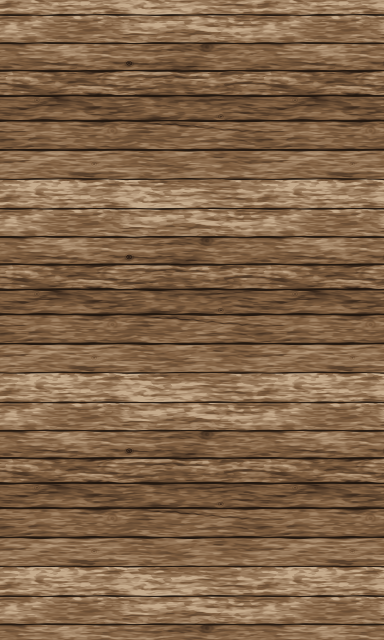
A Shadertoy shader for this texture:

```glsl
#define TILE_HEIGHT 0.3027
#define TILE_ASPECT 1.333
#define TILE_TOP 0.0234
#define GRAIN_DEPTH 0.13
#define FIBRE_DEPTH 0.20
#define STAIN_DEPTH 0.10
#define WEAR_DEPTH 0.17
#define EDGE_SHADE 0.10
#define GAP_COLOR vec3(0.11, 0.075, 0.05)
#define DARK_WOOD vec3(0.19, 0.13, 0.09)
#define MID_WOOD vec3(0.50, 0.37, 0.25)
#define PALE_WOOD vec3(0.71, 0.60, 0.48)

const float TAU = 6.28319;
const int PLANKS = 7;
const int KNOTS = 7;

// Per plank, from the top of a tile: upper edge, brightness, wear, gap half width
const float EDGE[8] = float[8](0.0, 0.146, 0.288, 0.417, 0.546, 0.697, 0.847, 1.0);
const float TONE[7] = float[7](0.58, 0.54, 0.47, 0.45, 0.49, 0.545, 0.58);
const float WEAR[7] = float[7](0.8, 0.3, 0.75, 0.15, 0.10, 0.15, 1.0);
const float GAP[7] = float[7](0.0035, 0.004, 0.0045, 0.005, 0.005, 0.005, 0.003);

// Knots: position, radius, darkness
const vec4 KNOT[7] = vec4[7](
    vec4(0.58, 0.598, 0.022, 0.07), vec4(0.667, 0.249, 0.012, 0.32),
    vec4(0.486, 0.770, 0.012, 0.10), vec4(1.14, 0.525, 0.012, 0.13),
    vec4(1.07, 0.165, 0.026, 0.06), vec4(0.19, 0.440, 0.012, 0.10),
    vec4(0.75, 0.955, 0.022, -0.06));

vec3 hash3(vec2 cell) {
    vec3 q = fract(cell.xyx * vec3(0.1031, 0.1030, 0.0973));
    q += dot(q, q.yxz + 33.33);
    return fract((q.xxy + q.yzz) * q.zyx);
}

// Smooth cellular noise that wraps over the unit square
float cellNoise(vec2 uv, vec2 cells) {
    vec2 p = uv * cells, id = floor(p), f = p - id;
    float sum = 0.0, total = 0.0;
    for (int y = -1; y <= 1; y++)
    for (int x = -1; x <= 1; x++) {
        vec2 o = vec2(x, y);
        vec3 h = hash3(mod(id + o, cells) + cells.yx);
        vec2 d = o + h.xy - f;
        float weight = exp(-5.0 * dot(d, d));
        sum += weight * h.z;
        total += weight;
    }
    return sum / total;
}

vec3 woodColor(float tone) {
    vec3 c = mix(DARK_WOOD, MID_WOOD, clamp((tone - 0.19) / 0.31, 0.0, 1.0));
    return mix(c, PALE_WOOD, clamp((tone - 0.5) / 0.22, 0.0, 1.3));
}

void mainImage(out vec4 fragColor, in vec2 fragCoord) {
    vec2 p = vec2(fragCoord.x, iResolution.y - fragCoord.y) / iResolution.y;
    p = (p - vec2(0.0, TILE_TOP)) / TILE_HEIGHT;
    float px = 1.0 / (iResolution.y * TILE_HEIGHT);
    vec2 tile = vec2(mod(p.x, TILE_ASPECT), fract(p.y));
    float turn = TAU * tile.x / TILE_ASPECT;

    // Find the plank and the slightly wavy gaps between planks
    int plank = PLANKS - 1;
    float gap = 0.0, nearEdge = 1.0;
    for (int k = 0; k <= PLANKS; k++) {
        int id = k % PLANKS;
        float phase = float(id) * 2.3;
        float wave = 0.001 * sin(turn * 2.0 + phase) + 0.0006 * sin(turn * 7.0 - phase);
        float d = tile.y - EDGE[k] - wave;
        if (d > 0.0) plank = id;
        float halfWidth = GAP[id] * (1.0 + 0.25 * sin(turn * 5.0 + phase * 3.0));
        gap = max(gap, 1.0 - smoothstep(halfWidth - 0.5 * px, halfWidth + 0.5 * px, abs(d)));
        nearEdge = min(nearEdge, abs(d));
    }
    float across = (tile.y - EDGE[plank]) / (EDGE[plank + 1] - EDGE[plank]);

    // Knots push the grain aside and add rings
    vec2 bent = tile;
    float knotShade = 0.0;
    for (int k = 0; k < KNOTS; k++) {
        vec2 d = tile - KNOT[k].xy;
        d.x -= TILE_ASPECT * round(d.x / TILE_ASPECT);
        float r = length(d * vec2(0.8, 1.0)) / KNOT[k].z;
        bent.y -= d.y * 0.6 * exp(-0.4 * r * r);
        knotShade += KNOT[k].w * exp(-r * r) * (0.75 + 0.5 * sin(r * 9.0));
    }

    // Grain, fibres and stains at falling scales
    vec2 uv = vec2(bent.x / TILE_ASPECT + float(plank) * 0.37, bent.y);
    uv.y += 0.003 * sin(turn * 3.0 + float(plank)) + 0.001 * sin(turn * 8.0);
    float stain = cellNoise(uv, vec2(6.0, 17.0));
    float grain = cellNoise(uv, vec2(9.0, 95.0));
    float fibre = cellNoise(uv, vec2(34.0, 150.0));
    float fleck = cellNoise(uv, vec2(42.0, 85.0));

    float tone = TONE[plank] + STAIN_DEPTH * (stain - 0.5)
        + GRAIN_DEPTH * (grain - 0.5) + FIBRE_DEPTH * (fibre - 0.5);
    tone -= 0.06 * smoothstep(0.34, 0.16, grain);

    // Small pale worn flakes, strongest on the upper part of a plank
    float flake = smoothstep(0.47, 0.75, 0.3 * stain + 0.45 * fleck + 0.25 * grain);
    tone += WEAR_DEPTH * WEAR[plank] * flake * (1.3 - 0.7 * across);

    // Arched growth bands on the third plank, a dark lower band on the second
    if (plank == 2) {
        float arch = sin(stain * 24.0 + across * 9.0 + grain * 2.0);
        tone += 0.05 * arch * smoothstep(-0.4, 0.8, sin(turn - 0.4));
    }
    if (plank == 1) tone -= 0.07 * smoothstep(0.5, 0.62, across + 0.1 * (stain - 0.5));

    // Long crack on the fifth plank
    float crackY = 0.563 + 0.035 * smoothstep(0.8, 1.3, tile.x)
        + 0.002 * sin(turn * 13.0) + 0.001 * sin(turn * 29.0);
    float crack = 1.0 - smoothstep(0.0, 0.002 + px, abs(tile.y - crackY));
    crack *= smoothstep(0.75, 0.85, tile.x) * smoothstep(1.33, 1.25, tile.x);
    tone -= 0.2 * crack + knotShade;

    // Soft shade beside the gaps
    tone -= EDGE_SHADE * exp(-nearEdge / 0.010);
    fragColor = vec4(mix(woodColor(tone), GAP_COLOR, 0.92 * gap), 1.0);
}
```
